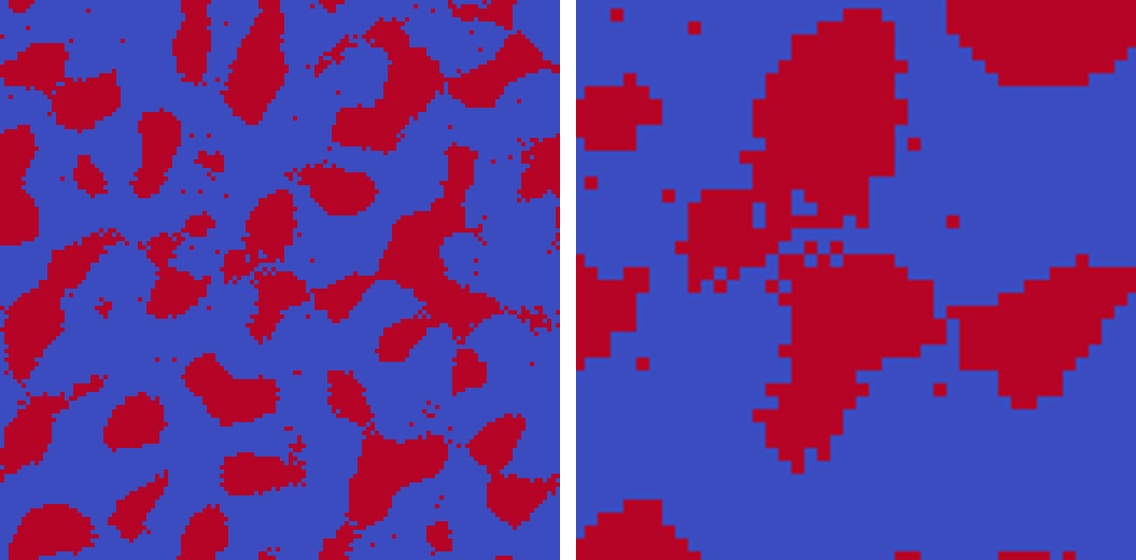
Left, the full canvas; right, a detail of the centre.
Give the GLSL for this texture, as a Shadertoy shader.

```glsl
// Two-phase domain pattern: ragged red islands on blue, drawn in square cells.
// A sum of whole-number waves with random phases is cut at a threshold per cell;
// cell noise roughens the borders and scatters single specks. It wraps both ways.

#define CELLS 130.0      // cells along each side
#define WAVES 72         // waves in the random field
#define MIN_FREQ 3.0     // lowest wave count across the canvas
#define MAX_FREQ 10.0    // highest wave count across the canvas
#define LEAN 0.2         // preference for islands rising to the right
#define THRESHOLD 0.40   // cut level in standard deviations
#define JITTER 0.30      // roughness of the borders
#define SPECKS 0.006     // share of cells that are lone red specks
#define EDGE 0.25        // width of the cell border blend, in cells
#define RING 0.08        // slight overshoot beside each border
#define BLUE vec3(0.230, 0.299, 0.756)
#define RED vec3(0.708, 0.016, 0.150)

const float PI = 3.14159265;

float hash(vec2 p) {
    return fract(sin(dot(p, vec2(12.9898, 78.233))) * 43758.5453);
}

// Periodic random field of unit variance, at four points at once
vec4 waveField(vec4 x, vec4 y) {
    vec4 sum = vec4(0.0);
    float power = 0.0;
    for (int i = 0; i < WAVES; i++) {
        float n = float(i);
        float angle = PI * (n + 0.5) / float(WAVES);
        float freq = mix(MIN_FREQ, MAX_FREQ, fract(n * 0.618034));
        vec2 k = floor(freq * vec2(cos(angle), sin(angle)) + 0.5);
        float amp = 1.0 + LEAN * cos(2.0 * (angle - 0.75 * PI));
        float phase = hash(vec2(n + 3.0, 17.0));
        sum += amp * cos(2.0 * PI * (k.x * x + k.y * y + phase));
        power += 0.5 * amp * amp;
    }
    return sum * inversesqrt(power);
}

// State of one cell: 1 is red, 0 is blue
float cellState(vec2 cell, float field) {
    vec2 id = mod(cell, CELLS);
    float rough = hash(id + 0.37) + hash(id + 211.7) - 1.0;
    float speck = step(1.0 - SPECKS, hash(id + 53.1));
    return max(step(THRESHOLD, field + JITTER * rough), speck);
}

// Crisp blend between neighbouring cells with a faint overshoot
vec2 borderProfile(vec2 f) {
    vec2 s = (f - 0.5) / EDGE;
    vec2 d = abs(s);
    vec2 band = smoothstep(0.5, 1.0, d) * (1.0 - smoothstep(1.0, 1.7, d));
    return clamp(s + 0.5, 0.0, 1.0) + RING * sign(s) * band;
}

void mainImage(out vec4 fragColor, in vec2 fragCoord) {
    // The four cells whose centres surround this point
    vec2 grid = fragCoord / iResolution.xy * CELLS - 0.5;
    vec2 base = floor(grid);
    vec4 cx = base.x + vec4(0.0, 1.0, 0.0, 1.0);
    vec4 cy = base.y + vec4(0.0, 0.0, 1.0, 1.0);
    vec4 field = waveField((cx + 0.5) / CELLS, (cy + 0.5) / CELLS);

    vec4 state;
    for (int i = 0; i < 4; i++) {
        state[i] = cellState(vec2(cx[i], cy[i]), field[i]);
    }

    // Blend the cells, then colour
    vec2 w = borderProfile(grid - base);
    float redness = mix(mix(state.x, state.y, w.x), mix(state.z, state.w, w.x), w.y);
    fragColor = vec4(clamp(mix(BLUE, RED, redness), 0.0, 1.0), 1.0);
}
```
